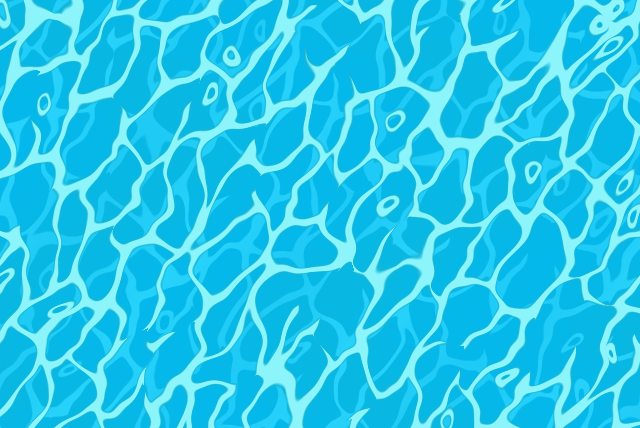
Write a WebGL 1 fragment shader that draws this texture.

```glsl
precision highp float;
// Sunlit pool water: two nets of slanted, wavy light lines over flat cyan.
// Each net is the smoothed border of stretched cellular noise, bent by layered
// sines, with some borders fading out and small loops inside some cells.

uniform vec2 u_resolution;

vec2 hash2(vec2 p) {
  vec3 q = fract(p.xyx * vec3(0.1031, 0.1030, 0.0973));
  q += dot(q, q.yzx + 33.33);
  return fract((q.xx + q.yz) * q.zy);
}

vec2 site(vec2 cell) {
  return cell + 0.5 + 0.94 * (hash2(cell + 71.0) - 0.5);
}

// Bends straight borders into ripples.
vec2 ripple(vec2 p, float phase) {
  p += 0.014 * sin(p.yx * vec2(23.0, 19.0) + p * 9.0 + phase);
  p += 0.007 * sin(p.yx * vec2(49.0, 41.0) - p * 17.0 + phase * 2.3);
  p += 0.0025 * sin(p.yx * vec2(87.0, 79.0) + p * 31.0 + phase * 3.1);
  return p;
}

// Distance, in canvas heights, to the net of cell borders and loops.
float lightNet(vec2 p, vec2 cellSize, float seed) {
  p = ripple(p, seed);
  vec2 along = vec2(0.47, 0.883);
  vec2 q = vec2(dot(p, vec2(along.y, -along.x)), dot(p, along)) / cellSize + seed * 7.0;
  vec2 home = floor(q);

  // Nearest site
  vec2 nearCell = home;
  vec2 toNear = vec2(9.0);
  for (int j = -1; j <= 1; j++) {
    for (int i = -1; i <= 1; i++) {
      vec2 cell = home + vec2(float(i), float(j));
      vec2 r = site(cell) - q;
      if (dot(r, r) < dot(toNear, toNear)) {
        toNear = r;
        nearCell = cell;
      }
    }
  }

  // Smooth minimum over borders, which swells the junctions
  float blend = 0.0058;
  float nearLength = length(toNear) + 0.0001;
  float sum = 0.00001;
  for (int j = -2; j <= 2; j++) {
    for (int i = -2; i <= 2; i++) {
      vec2 cell = home + vec2(float(i), float(j));
      vec2 r = site(cell) - q;
      vec2 across = r - toNear;
      if (dot(across, across) > 0.0001) {
        float border = 0.5 * (length(r) - nearLength);
        vec2 slope = 0.5 * (r / length(r) - toNear / nearLength) / cellSize;
        border /= max(length(slope), 0.45 / cellSize.x);
        float fades = step(0.78, hash2(cell + nearCell + 15.0).x);
        border += fades * 0.035 * smoothstep(-0.15, 0.35, -0.5 * (r.y + toNear.y));
        sum += exp(-border / blend);
      }
    }
  }
  float net = -blend * log(sum);

  // Loops around some of the sites
  vec2 pick = hash2(nearCell + 190.0);
  float radius = 0.10 + 0.07 * pick.y;
  float loop = abs(length(toNear) - radius) * cellSize.x * 1.25 + 0.0018;
  return pick.x > 0.84 ? min(net, loop) : net;
}

void main() {
  vec2 p = gl_FragCoord.xy / u_resolution.y;
  float soft = max(0.0018, 0.7 / u_resolution.y);

  // Lines swell and thin slowly
  float swell = sin(p.x * 19.0 + 4.0 * sin(p.y * 11.0)) * sin(p.y * 17.0 + p.x * 5.0);
  float front = lightNet(p, vec2(0.088, 0.185), 1.7) - 0.0062 - 0.0026 * swell;
  float back = lightNet(p + 0.37, vec2(0.098, 0.19), 5.3) - 0.0066 + 0.0030 * swell;

  // Flat water with a faint drift of tone
  float drift = 0.5 + 0.5 * sin(p.x * 8.0 + 2.0 * sin(p.y * 7.0));
  vec3 color = mix(vec3(0.02, 0.72, 0.92), vec3(0.03, 0.72, 0.89), drift);

  // Deeper net, dimmer in places
  float depth = 0.88 + 0.12 * sin(p.x * 11.0 - p.y * 8.0);
  vec3 deepLight = vec3(0.15, 0.82, 0.98);
  color = mix(color, deepLight, depth * (1.0 - smoothstep(-soft, soft, back)));

  // Thin darker fringe, then the bright surface net
  float fringe = 1.0 - smoothstep(0.0015, 0.0048, front);
  color = mix(color, vec3(0.10, 0.71, 0.82), 0.7 * fringe);
  color = mix(color, vec3(0.55, 0.96, 0.99), 1.0 - smoothstep(-soft, soft, front));

  gl_FragColor = vec4(color, 1.0);
}
```
